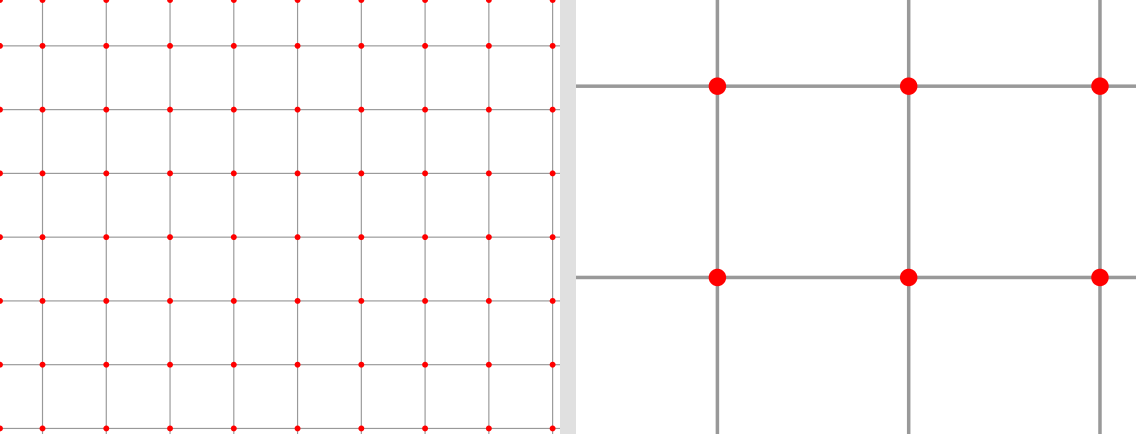
Left: the whole. Right: its middle third, enlarged.
This pattern is drawn by a Shadertoy shader. Its source:

```glsl
// Lengths are fractions of the canvas height
#define SPACING 0.14692
#define GRID_ORIGIN vec2(0.09795, 0.0128)
#define LINE_WIDTH 0.0027
#define DOT_RADIUS 0.0067
#define PAPER_COLOR vec3(1.0)
#define LINE_COLOR vec3(0.6)
#define DOT_COLOR vec3(1.0, 0.0, 0.0)

// Antialiased coverage of a shape from its signed distance
float coverage(float signedDistance, float pixelSize) {
    return clamp(0.5 - signedDistance / pixelSize, 0.0, 1.0);
}

// Distance to the nearest vertical (x) and horizontal (y) grid line
vec2 gridDistance(vec2 p) {
    vec2 cell = (p - GRID_ORIGIN) / SPACING;
    return abs(fract(cell + 0.5) - 0.5) * SPACING;
}

void mainImage(out vec4 fragColor, in vec2 fragCoord) {
    float pixelSize = 1.0 / iResolution.y;
    vec2 p = fragCoord * pixelSize;

    // Thin square grid
    vec2 toLine = gridDistance(p);
    float lineDistance = min(toLine.x, toLine.y) - 0.5 * LINE_WIDTH;
    vec3 color = mix(PAPER_COLOR, LINE_COLOR, coverage(lineDistance, pixelSize));

    // Dots at crossings, and where lines meet the left and top edges
    vec2 toDot = min(toLine, vec2(p.x, 1.0 - p.y));
    float dotDistance = length(toDot) - DOT_RADIUS;
    color = mix(color, DOT_COLOR, coverage(dotDistance, pixelSize));

    fragColor = vec4(color, 1.0);
}
```
